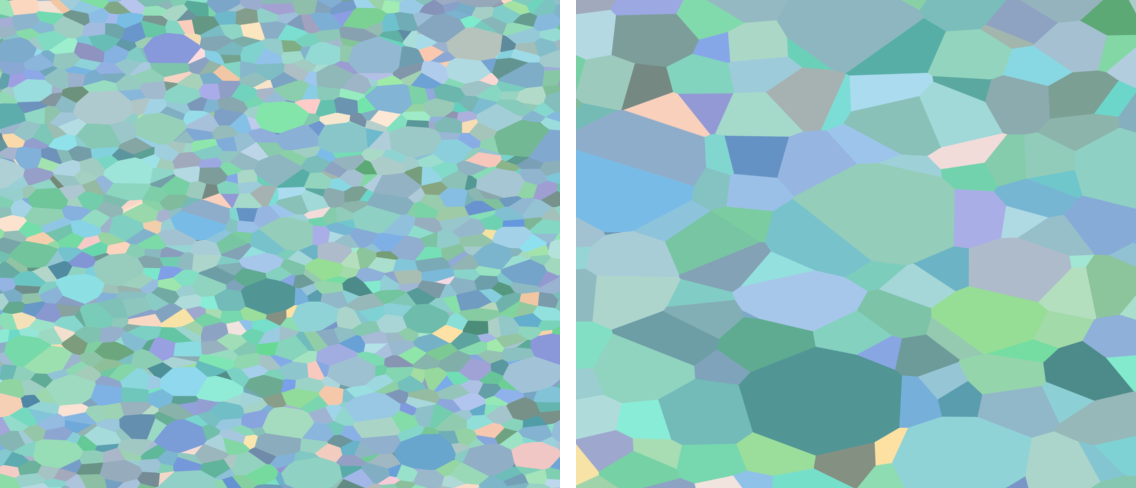
Left: the whole. Right: its middle third, enlarged.
This pattern is drawn by a Shadertoy shader. Its source:

```glsl
vec3 hash3(vec2 cell) {
    vec3 q = fract(vec3(cell.xyx) * vec3(0.1031, 0.1030, 0.0973));
    q += dot(q, q.yxz + 33.33);
    return fract((q.xxy + q.yzz) * q.zyx);
}

// Random tint from a cool palette with a few warm accents
vec3 grainColor(vec2 cell) {
    float pick = hash3(cell + 71.0).x;
    vec3 jitter = hash3(cell + 137.0) - 0.5;
    float light = hash3(cell + 211.0).y - 0.5;
    vec3 cool = jitter * vec3(0.20, 0.14, 0.20) + light * 0.10;
    vec3 warm = jitter * vec3(0.05, 0.14, 0.16);
    if (pick < 0.32) return vec3(0.60, 0.79, 0.80) + cool;
    if (pick < 0.60) return vec3(0.53, 0.82, 0.71) + cool;
    if (pick < 0.85) return vec3(0.53, 0.67, 0.80) + cool;
    if (pick < 0.95) return vec3(0.42, 0.62, 0.59) + cool;
    if (pick < 0.98) return vec3(0.97, 0.84, 0.71) + warm;
    return vec3(0.97, 0.85, 0.81) + warm;
}

void mainImage(out vec4 fragColor, in vec2 fragCoord) {
    // Finer rows than columns make the grains wide and flat
    vec2 density = vec2(28.0, 46.0);
    vec2 p = fragCoord / iResolution.x * density + 40.0;
    vec2 home = floor(p);

    // Weighted cellular noise: straight borders, uneven grain sizes
    float nearest = 1e5, second = 1e5;
    vec2 nearCell = home, secondCell = home;
    vec2 nearOffset = vec2(0.0), secondOffset = vec2(1.0);
    for (int y = -3; y <= 3; y++) {
        for (int x = -3; x <= 3; x++) {
            vec2 cell = home + vec2(x, y);
            vec3 h = hash3(cell);
            vec2 offset = cell + h.xy - p;
            float weight = 0.35 * h.z + 1.9 * pow(h.z, 22.0);
            float d = dot(offset, offset) - weight;
            if (d < nearest) {
                second = nearest;
                secondCell = nearCell;
                secondOffset = nearOffset;
                nearest = d;
                nearCell = cell;
                nearOffset = offset;
            } else if (d < second) {
                second = d;
                secondCell = cell;
                secondOffset = offset;
            }
        }
    }

    // Border distance in canvas widths, used to blend adjoining grains
    vec2 slope = 2.0 * (nearOffset - secondOffset) * density;
    float border = (second - nearest) / max(length(slope), 1e-4);
    float edge = 0.9 / iResolution.x;
    float cover = smoothstep(-edge, edge, border);
    vec3 color = mix(grainColor(secondCell), grainColor(nearCell), cover);
    fragColor = vec4(clamp(color, 0.0, 1.0), 1.0);
}
```
